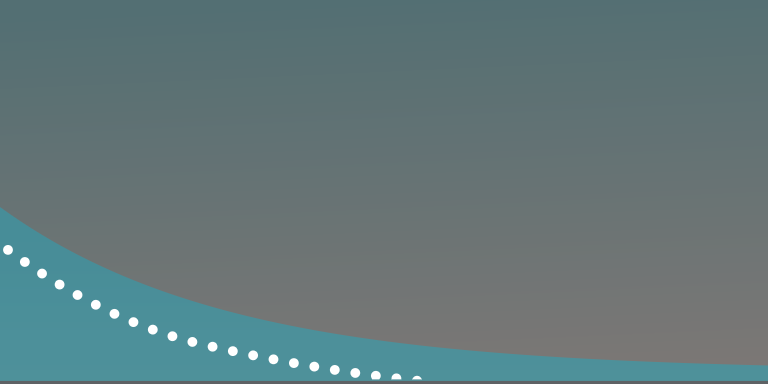
Give the GLSL for this background, as a Shadertoy shader.

```glsl
// A muted slate-to-taupe gradient above a teal slope that decays to the right,
// with a trail of white dots following a second curve and a thin dark base.
// Curves are closed formulas; dots are stepped along theirs by arc length.

// Colours
const vec3 SKY_TOP    = vec3(0.325, 0.435, 0.450);
const vec3 SKY_BOTTOM = vec3(0.485, 0.468, 0.460);
const vec3 TEAL_HIGH  = vec3(0.280, 0.552, 0.595);
const vec3 TEAL_LOW   = vec3(0.305, 0.567, 0.605);
const vec3 DOT_COLOR  = vec3(1.0);
const vec3 BASE_COLOR = vec3(0.370, 0.385, 0.395);

// Layout, in units of the canvas height
const float SKY_TILT     = 0.045;
const float SLOPE_FLOOR  = 0.034;
const float SLOPE_HEIGHT = 0.427;
const float SLOPE_DECAY  = 1.70;
const float BASE_HEIGHT  = 0.008;

// Dot trail: two parabolas sharing height and tangent at the joint
const vec2  TRAIL_JOINT   = vec2(0.530, 0.1025);
const float TRAIL_TANGENT = -0.23;
const float TRAIL_BEND_L  = 0.50;
const float TRAIL_BEND_R  = 0.11;
const float DOT_START     = 0.0208;
const float DOT_SPACING   = 0.054;
const float DOT_RADIUS    = 0.0127;
const float DOT_CLIP      = 0.012;
const int   DOT_COUNT     = 22;

// Coverage of a signed distance, negative inside
float coverage(float dist, float pixel) {
    return clamp(0.5 - dist / pixel, 0.0, 1.0);
}

// Signed distance to the decaying slope, positive above it
float slopeDistance(vec2 p) {
    float decay = SLOPE_HEIGHT * exp(-SLOPE_DECAY * p.x);
    float steepness = SLOPE_DECAY * decay;
    return (p.y - SLOPE_FLOOR - decay) / sqrt(1.0 + steepness * steepness);
}

// Height (x) and gradient (y) of the dot trail
vec2 trail(float x) {
    float u = x - TRAIL_JOINT.x;
    float bend = u < 0.0 ? TRAIL_BEND_L : TRAIL_BEND_R;
    return vec2(TRAIL_JOINT.y + u * (TRAIL_TANGENT + bend * u),
                TRAIL_TANGENT + 2.0 * bend * u);
}

// Horizontal advance for a given arc length
float advance(float x, float arc) {
    float gradient = trail(x).y;
    return arc / sqrt(1.0 + gradient * gradient);
}

// Signed distance to the nearest dot
float dotsDistance(vec2 p) {
    float nearest = 1e3;
    float x = DOT_START;
    for (int i = 0; i < DOT_COUNT; i++) {
        nearest = min(nearest, length(p - vec2(x, trail(x).x)));
        float middle = x + advance(x, 0.5 * DOT_SPACING);
        x += advance(middle, DOT_SPACING);
    }
    return nearest - DOT_RADIUS;
}

void mainImage(out vec4 fragColor, in vec2 fragCoord) {
    float pixel = 1.0 / iResolution.y;
    vec2 p = fragCoord * pixel;

    // Slightly tilted sky gradient
    float skyLevel = clamp(p.y - SKY_TILT * (p.x - 1.0), 0.0, 1.0);
    vec3 color = mix(SKY_BOTTOM, SKY_TOP, skyLevel);

    // Teal slope
    vec3 teal = mix(TEAL_LOW, TEAL_HIGH, smoothstep(0.0, 0.4, p.y));
    color = mix(color, teal, coverage(slopeDistance(p), pixel));

    // Dots, cut off just above the base
    float dots = max(dotsDistance(p), DOT_CLIP - p.y);
    color = mix(color, DOT_COLOR, coverage(dots, pixel));

    // Dark base strip
    color = mix(color, BASE_COLOR, coverage(p.y - BASE_HEIGHT, pixel));

    fragColor = vec4(color, 1.0);
}
```
